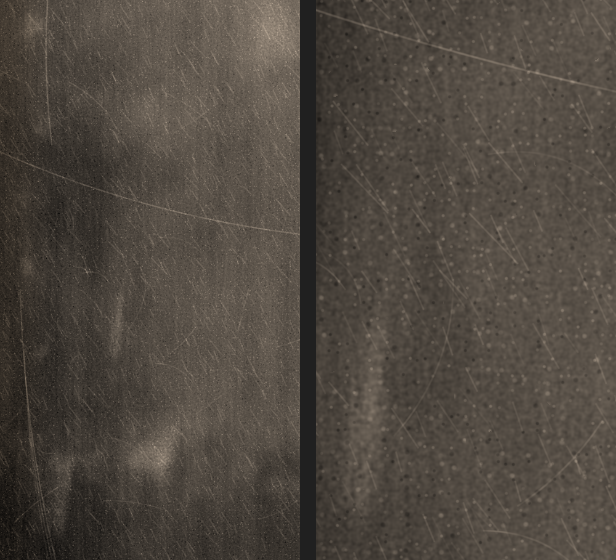
Left: the whole. Right: its middle third, enlarged.
A Shadertoy shader for this texture:

```glsl
// Worn dark metal plate with brushed streaks, pale smears, dust and scratches.

vec2 hash2(vec2 p) {
    vec3 q = fract(vec3(p.xyx) * vec3(0.1031, 0.1030, 0.0973));
    q += dot(q, q.yzx + 33.33);
    return fract((q.xx + q.yz) * q.zy);
}

// Gradient noise, about -0.7 to 0.7
float gradNoise(vec2 p) {
    vec2 i = floor(p), f = p - i;
    vec2 u = f * f * f * (f * (f * 6.0 - 15.0) + 10.0);
    vec2 o = vec2(0, 1);
    float a = dot(hash2(i) * 2.0 - 1.0, f);
    float b = dot(hash2(i + o.yx) * 2.0 - 1.0, f - o.yx);
    float c = dot(hash2(i + o.xy) * 2.0 - 1.0, f - o.xy);
    float d = dot(hash2(i + o.yy) * 2.0 - 1.0, f - o.yy);
    return mix(mix(a, b, u.x), mix(c, d, u.x), u.y);
}

float fbm(vec2 p) {
    float sum = 0.0, amp = 1.0;
    for (int i = 0; i < 5; i++) {
        sum += amp * gradNoise(p);
        p = mat2(1.6, 1.2, -1.2, 1.6) * p + 7.3;
        amp *= 0.55;
    }
    return sum;
}

// Thin stroke from a to b, bowed sideways
float scratch(vec2 p, vec2 a, vec2 b, float bow, float width) {
    vec2 ab = b - a;
    float t = clamp(dot(p - a, ab) / dot(ab, ab), 0.0, 1.0);
    vec2 side = normalize(vec2(-ab.y, ab.x));
    float d = length(p - a - ab * t - side * bow * 4.0 * t * (1.0 - t));
    float px = 1.0 / iResolution.x;
    return 1.0 - smoothstep(max(width - px, 0.0), width + px, d);
}

// Soft rubbed mark, narrow at a and wide at b, crisper on one side
float smear(vec2 p, vec2 a, vec2 b, float width) {
    vec2 ab = b - a;
    float t = dot(p - a, ab) / dot(ab, ab);
    float s = dot(p - a, normalize(vec2(-ab.y, ab.x))) / (width * (0.3 + 0.7 * clamp(t, 0.0, 1.0)));
    s *= s > 0.0 ? 1.8 : 0.8;
    return exp(-s * s) * smoothstep(-0.2, 0.7, t) * (1.0 - smoothstep(0.8, 1.15, t));
}

// Short slanted hairlines, one per cell
float hairlines(vec2 p, float angle, vec2 cell, float seed) {
    float c = cos(angle), s = sin(angle);
    vec2 q = mat2(c, -s, s, c) * p + seed * 0.37;
    vec2 id = floor(q / cell);
    vec2 r = hash2(id + seed * 17.0), k = hash2(id + seed * 31.0 + 5.0);
    vec2 f = q - (id + 0.5 + (r - 0.5) * 0.5) * cell;
    vec2 reach = vec2(0.12 * (k.x - 0.5), 0.1 + 0.16 * k.y) * cell;
    return scratch(f, -reach, reach, 0.0, 0.0008) * step(0.45, k.x) * (0.3 + 0.7 * r.y);
}

void mainImage(out vec4 fragColor, in vec2 fragCoord) {
    vec2 p = fragCoord / iResolution.x;
    float cloud = fbm(p * 2.3 + 4.0);
    float patches = fbm(p * 5.0 + 19.0);

    // Broad light: dark left and foot, paler right and top
    float tone = mix(0.19, 0.365, smoothstep(0.02, 0.72, p.x + 0.2 * cloud));
    tone += 0.08 * smoothstep(1.35, 1.85, p.y + 0.12 * cloud);
    tone *= mix(0.64, 1.0, smoothstep(0.12, 0.52, p.y + 0.2 * patches));
    tone += 0.035 * cloud + 0.03 * patches;

    // Vertical brushing
    tone += 0.05 * gradNoise(p * vec2(14.0, 1.3)) + 0.035 * gradNoise(p * vec2(55.0, 2.5));
    tone += 0.035 * gradNoise(p * vec2(125.0, 12.0));

    // Rubbed smears, broken up by grain
    float grain = gradNoise(p * 135.0);
    float rub = smear(p, vec2(0.415, 0.95), vec2(0.385, 0.68), 0.028);
    rub += smear(p, vec2(0.60, 0.52), vec2(0.53, 0.27), 0.07);
    rub += 0.9 * smear(p, vec2(0.25, 0.42), vec2(0.19, 0.08), 0.05);
    rub += 0.6 * smear(p, vec2(0.90, 2.0), vec2(0.94, 1.66), 0.12);
    rub += 0.4 * smear(p, vec2(0.84, 0.22), vec2(1.02, 0.27), 0.04);
    rub += 0.35 * smoothstep(0.25, 0.6, patches) * smoothstep(0.6, 0.1, p.x);
    tone += rub * (0.13 + 0.12 * patches + 0.08 * grain);

    // Fine grit
    tone += 0.075 * grain + 0.06 * gradNoise(p * 231.0 + 3.0);

    // Slanted hairlines
    float marks = 0.0;
    for (int i = 0; i < 5; i++) {
        float n = float(i);
        marks += 0.42 * hairlines(p, 0.42 + 0.09 * n, vec2(0.045, 0.12) * (0.75 + 0.12 * n), n + 1.0);
    }

    // Scattered longer scratches and arcs
    for (int i = 0; i < 30; i++) {
        vec2 r = hash2(vec2(i, 3)), k = hash2(vec2(i, 11)), m = hash2(vec2(i, 23));
        float angle = 3.14 * k.x;
        vec2 reach = (0.03 + 0.08 * k.y * k.y) * vec2(cos(angle), sin(angle));
        vec2 mid = r * vec2(1.0, 1.87);
        float wear = 0.55 + 0.9 * gradNoise(p * 40.0);
        marks += wear * (0.3 + 0.5 * m.y) * scratch(p, mid - reach, mid + reach, 0.04 * (m.x - 0.5), 0.0009);
    }

    // Long gouges
    float fade = 0.65 + 0.6 * gradNoise(p * 17.0);
    marks += fade * scratch(p, vec2(-0.01, 1.365), vec2(1.01, 1.085), -0.04, 0.0011);
    marks += fade * scratch(p, vec2(0.16, 1.88), vec2(0.173, 1.385), -0.012, 0.0014);
    for (int i = 0; i < 3; i++) {
        float n = float(i);
        vec2 start = vec2(0.068 + 0.012 * n, 0.9 - 0.2 * n);
        marks += (0.9 - 0.2 * n) * fade * scratch(p, start, vec2(0.19 - 0.012 * n, -0.02), -0.025 + 0.008 * n, 0.001);
    }
    tone += 0.2 * min(marks, 1.3);

    // Dust specks and small pits
    float dust = 0.0;
    for (int i = 0; i < 2; i++) {
        vec2 q = p * (75.0 + 38.0 * float(i)), id = floor(q);
        vec2 r = hash2(id + 57.0 * float(i)), k = hash2(id + 91.0);
        float d = length(fract(q) - 0.3 - 0.4 * r);
        float spot = 1.0 - smoothstep(0.06, 0.3, d);
        dust += spot * (step(0.82 - 0.12 * patches, k.x) * (0.4 + 0.6 * k.y) - 0.6 * step(k.x, 0.06));
    }
    tone += 0.13 * dust;

    // Warm brown grey, rustier towards the left rim
    vec3 tint = mix(vec3(1.0, 0.91, 0.81), vec3(1.04, 0.89, 0.72), smoothstep(0.2, 0.0, p.x) * 0.6);
    fragColor = vec4(clamp(tone, 0.06, 0.75) * tint, 1.0);
}
```
